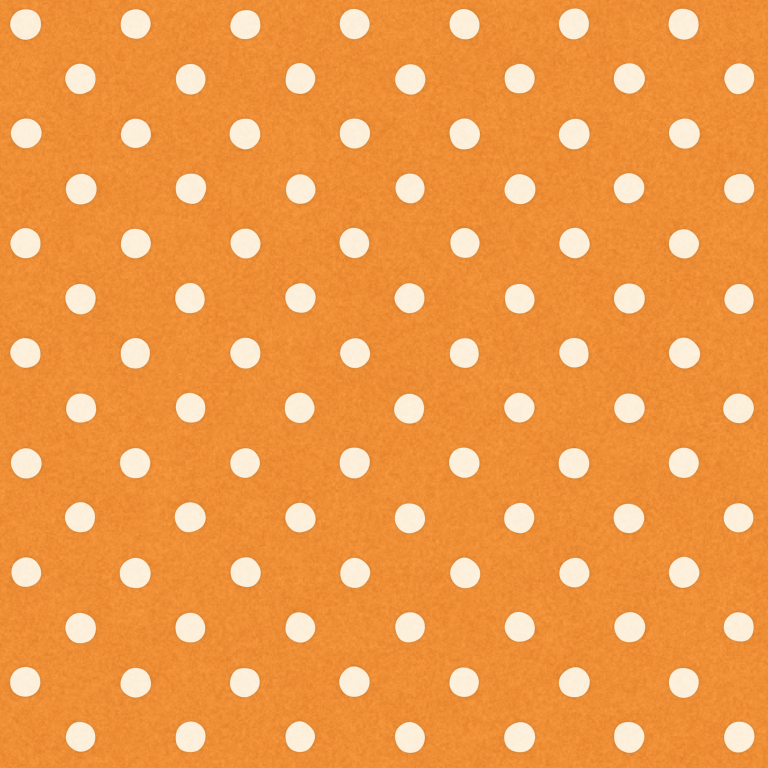
Write a Shadertoy shader that draws this pattern.

```glsl
// Cream polka dots on grainy orange paper, in two staggered square grids.
// Each dot is a circle with hashed drift, size and a harmonic edge wobble;
// the cell ids and the grain lattices wrap, so the canvas tiles.

const float REPEATS = 7.0;                    // dots across and down, per grid
const vec2 GRID_ORIGIN = vec2(0.235, 0.78);   // first dot centre, in cells
const float RADIUS = 0.137;                   // in cells
const float SIZE_VARIATION = 0.006;
const float DRIFT = 0.011;
const float WOBBLE = 0.0045;
const float RIM_WIDTH = 0.010;
const float RIM_STRENGTH = 0.10;
const float FINE_GRAIN = 470.0;               // lattice cells per canvas
const float COARSE_GRAIN = 230.0;
const float MOTTLE = 24.0;
const vec3 ORANGE = vec3(0.932, 0.557, 0.210);
const vec3 CREAM = vec3(0.990, 0.940, 0.860);
const vec3 ORANGE_GRAIN = vec3(0.075, 0.088, 0.080);
const vec3 CREAM_GRAIN = vec3(0.012, 0.026, 0.045);
const float TAU = 6.2831853;

float hash(vec2 cell, float seed) {
    uvec3 v = uvec3(ivec3(vec3(cell, seed)));
    uint h = v.x * 1597u + v.y * 51749u + v.z * 7919u;
    h = (h ^ (h >> 16)) * 2146121u;
    h = (h ^ (h >> 15)) * 739391u;
    h ^= h >> 16;
    return float(h & 65535u) / 65535.0;
}

// Value noise on a lattice that wraps at the canvas edges, in -0.5..0.5.
float wrappedNoise(vec2 uv, float cells, float seed) {
    vec2 p = uv * cells;
    vec2 f = fract(p);
    vec2 a = mod(floor(p), cells);
    vec2 b = mod(a + 1.0, cells);
    f = f * f * (3.0 - 2.0 * f);
    float low = mix(hash(a, seed), hash(vec2(b.x, a.y), seed), f.x);
    float high = mix(hash(vec2(a.x, b.y), seed), hash(b, seed), f.x);
    return mix(low, high, f.y) - 0.5;
}

// Signed distance, in cells, to the nearest hand-cut dot of one grid.
float dotDistance(vec2 p, float seed) {
    vec2 cell = floor(p + 0.5);
    vec2 id = mod(cell, REPEATS);
    vec2 drift = vec2(hash(id, seed), hash(id, seed + 1.0)) - 0.5;
    vec2 q = p - cell - DRIFT * drift;
    float radius = RADIUS + SIZE_VARIATION * (hash(id, seed + 2.0) - 0.5);
    float angle = atan(q.y, q.x + 1e-6);
    for (float n = 2.0; n < 6.0; n++) {
        float phase = TAU * hash(id, seed + 2.0 * n);
        float strength = hash(id, seed + 2.0 * n + 1.0);
        radius += WOBBLE * strength / n * cos(n * angle + phase) * 1.5;
    }
    return length(q) - radius;
}

void mainImage(out vec4 fragColor, in vec2 fragCoord) {
    vec2 uv = fragCoord / iResolution.xy;
    float pixel = REPEATS / iResolution.y;

    // Staggered dots
    float d = 1.0;
    for (float grid = 0.0; grid < 2.0; grid++) {
        vec2 p = uv * REPEATS - GRID_ORIGIN - 0.5 * grid;
        d = min(d, dotDistance(p, 20.0 * grid + 1.0));
    }
    float cover = 1.0 - smoothstep(-0.75 * pixel, 0.75 * pixel, d);

    // Paper grain
    float grain = 0.6 * wrappedNoise(uv, FINE_GRAIN, 51.0)
                + 0.5 * wrappedNoise(uv, COARSE_GRAIN, 52.0)
                + 0.14 * wrappedNoise(uv, MOTTLE, 53.0);

    // Ground with a faint dark rim around each dot
    float rim = RIM_STRENGTH * exp(-max(d, 0.0) / RIM_WIDTH);
    vec3 ground = (ORANGE + ORANGE_GRAIN * grain) * (1.0 - rim);
    vec3 paint = CREAM + CREAM_GRAIN * grain;

    fragColor = vec4(clamp(mix(ground, paint, cover), 0.0, 1.0), 1.0);
}
```
